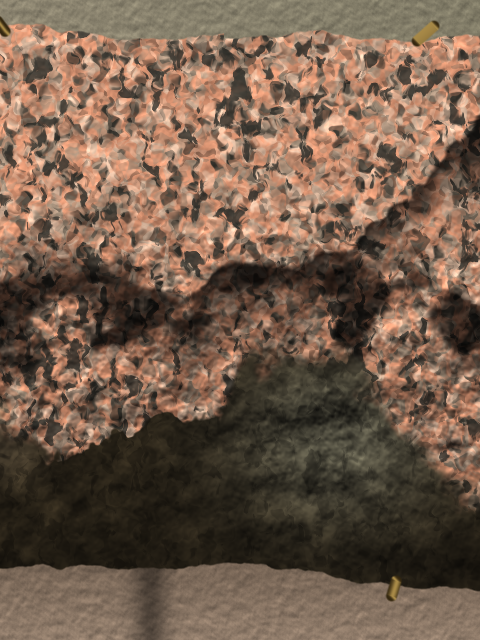
Write a Shadertoy shader that draws this texture.

```glsl
// A rough block of pink granite resting on brass pegs before a plaster wall.
// Soft cellular grains give the minerals, fbm slopes give the relief, and
// edge curves split the lit face, its ledge and the shadowed underside.

float hash(vec2 p) {
    vec3 q = fract(p.xyx * vec3(0.1031, 0.1030, 0.0973));
    q += dot(q, q.yzx + 33.33);
    return fract((q.x + q.y) * q.z);
}

float noise(vec2 p) {
    vec2 i = floor(p), f = fract(p);
    f = f * f * (3.0 - 2.0 * f);
    return mix(mix(hash(i), hash(i + vec2(1, 0)), f.x),
               mix(hash(i + vec2(0, 1)), hash(i + vec2(1, 1)), f.x), f.y);
}

float fbm(vec2 p) {
    float sum = 0.0, amp = 0.5;
    for (int i = 0; i < 4; i++) {
        sum += amp * noise(p);
        p = mat2(1.6, 1.2, -1.2, 1.6) * p + 17.3;
        amp *= 0.5;
    }
    return sum;
}

// Slope towards a lamp above: positive where the surface faces up
float slope(vec2 p, float scale) {
    return fbm(p * scale) - fbm((p + vec2(-0.0015, 0.0045)) * scale);
}

vec3 mineral(float pick, float tone) {
    vec3 col = vec3(0.81, 0.55, 0.425);
    if (pick > 0.46) col = vec3(0.86, 0.72, 0.62);
    if (pick > 0.66) col = vec3(0.56, 0.49, 0.42);
    if (pick > 0.86) col = vec3(0.20, 0.19, 0.165);
    return col * (0.86 + 0.28 * tone);
}

// Blend of the nearest grains, weighted to keep soft borders
vec3 grains(vec2 p) {
    vec2 cell = floor(p);
    vec3 sum = vec3(0);
    float total = 0.0;
    for (int y = -1; y <= 1; y++)
    for (int x = -1; x <= 1; x++) {
        vec2 id = cell + vec2(x, y);
        vec2 d = id + vec2(hash(id), hash(id + 71.7)) - p;
        float w = exp(-11.0 * dot(d, d));
        sum += w * mineral(hash(id + 23.1), hash(id + 47.9));
        total += w;
    }
    return sum / total;
}

vec3 granite(vec2 p) {
    vec2 warp = vec2(noise(p * 75.0), noise(p * 75.0 + 40.0)) - 0.5;
    vec2 q = p + 0.012 * warp;
    vec3 col = mix(grains(q * vec2(85, 72)), grains(q * 150.0 + 9.0), 0.36);
    // Dark mica flecks, gathered in loose upright clusters
    float fleck = fbm(q * vec2(62, 42)) + 0.35 * (fbm(p * vec2(13, 8)) - 0.5);
    col = mix(col, vec3(0.19, 0.185, 0.165), 0.85 * smoothstep(0.56, 0.66, fleck));
    return col;
}

vec3 plaster(vec2 p) {
    vec3 upper = mix(vec3(0.55, 0.52, 0.44), vec3(0.50, 0.48, 0.40), p.x / 0.75);
    vec3 lower = mix(vec3(0.57, 0.49, 0.42), vec3(0.46, 0.39, 0.33), p.y / 0.12);
    float post = exp(-pow((p.x - 0.235) / 0.026, 2.0));
    lower *= 1.0 - 0.42 * post;
    return mix(lower, upper, step(0.5, p.y)) * (1.0 + 0.55 * slope(p, 85.0));
}

vec3 rock(vec2 p) {
    float rough = smoothstep(0.72, 0.48, p.y);
    float ragged = fbm(p * 24.0) - 0.47;
    float relief = slope(p, 27.0);
    vec3 stone = granite(p);

    // Lit face with a ledge rising to the right
    float light = mix(0.84, 1.04, smoothstep(0.35, 0.8, p.y));
    light *= 1.0 + relief * mix(1.5, 4.2, rough);
    float rise = clamp((p.x - 0.46) / 0.29, 0.0, 1.0);
    float ledge = 0.59 + 0.22 * pow(rise, 1.5) - 0.07 * smoothstep(0.36, 0.28, p.x);
    float under = ledge + 0.07 * ragged - p.y;
    float reach = mix(0.10, 0.045, smoothstep(0.46, 0.58, p.x)) + 0.05 * smoothstep(0.68, 0.75, p.x);
    float shade = smoothstep(-0.003, 0.012, under) * exp(-pow(max(under, 0.0) / reach, 2.0));
    light *= 1.0 - 0.72 * shade * smoothstep(0.2, 0.34, p.x);

    // Broken hollows across the middle
    float band = smoothstep(0.37, 0.45, p.y) * smoothstep(0.64, 0.55, p.y);
    float hollow = smoothstep(0.47, 0.60, fbm(p * vec2(11, 14) + 3.0));
    light *= 1.0 - 0.68 * band * hollow;
    vec3 face = stone * max(light, 0.13);

    // Underside: brown at the left, cool grey swell at the right
    float swell = exp(-dot((p - vec2(0.53, 0.32)) / vec2(0.17, 0.14), (p - vec2(0.53, 0.32)) / vec2(0.17, 0.14)));
    float corner = smoothstep(0.13, 0.0, p.x) * smoothstep(0.2, 0.34, p.y);
    vec3 dim = mix(vec3(0.145, 0.122, 0.083), vec3(0.29, 0.28, 0.23), swell);
    dim = mix(dim, vec3(0.29, 0.25, 0.19), corner);
    dim *= 0.62 + 0.75 * dot(stone, vec3(0.3, 0.4, 0.3));
    dim *= 1.0 + relief * mix(1.8, 4.0, swell) + 0.9 * ragged;
    dim *= mix(0.78, 1.0, smoothstep(0.1, 0.2, p.y));

    float edge = 0.30 + 0.05 * smoothstep(0.08, 0.0, p.x) + 0.07 * smoothstep(0.13, 0.32, p.x)
               + 0.07 * smoothstep(0.34, 0.40, p.x) - 0.21 * smoothstep(0.52, 0.74, p.x);
    float soft = 0.004 + 0.03 * smoothstep(0.33, 0.42, p.x) + 0.03 * smoothstep(0.1, 0.0, p.x);
    float lit = smoothstep(-soft, soft, p.y - edge - 0.09 * ragged);
    return mix(max(dim, vec3(0.04, 0.035, 0.025)), face, lit);
}

void peg(inout vec3 col, vec2 p, vec2 a, vec2 b, float px) {
    vec2 d = b - a, q = p - a;
    vec2 off = q - d * clamp(dot(q, d) / dot(d, d), 0.0, 1.0);
    float shine = exp(-pow((off.x + off.y - 0.001) / 0.004, 2.0));
    vec3 brass = mix(vec3(0.20, 0.15, 0.06), vec3(0.66, 0.54, 0.28), shine);
    col = mix(col, brass, smoothstep(px, -px, length(off) - 0.0085));
}

void mainImage(out vec4 fragColor, in vec2 fragCoord) {
    vec2 p = fragCoord / iResolution.y;
    float px = 1.2 / iResolution.y;

    // Chipped outline of the block
    float chips = 0.016 * (fbm(vec2(p.x * 32.0, 5.0)) - 0.47);
    float top = 0.942 + 0.022 * smoothstep(0.2, 0.0, p.x) + 0.008 * sin(p.x * 22.0 - 9.2) * step(0.35, p.x) + chips;
    float base = 0.115 - 0.034 * smoothstep(0.4, 0.66, p.x) + chips;
    float inside = min(top - p.y, p.y - base);
    vec3 col = mix(plaster(p), rock(p), smoothstep(-px, px, inside));

    peg(col, p, vec2(0.652, 0.936), vec2(0.678, 0.959), px);
    peg(col, p, vec2(-0.004, 0.967), vec2(0.008, 0.951), px);
    peg(col, p, vec2(0.612, 0.069), vec2(0.619, 0.092), px);
    fragColor = vec4(clamp(col, 0.0, 1.0), 1.0);
}
```
